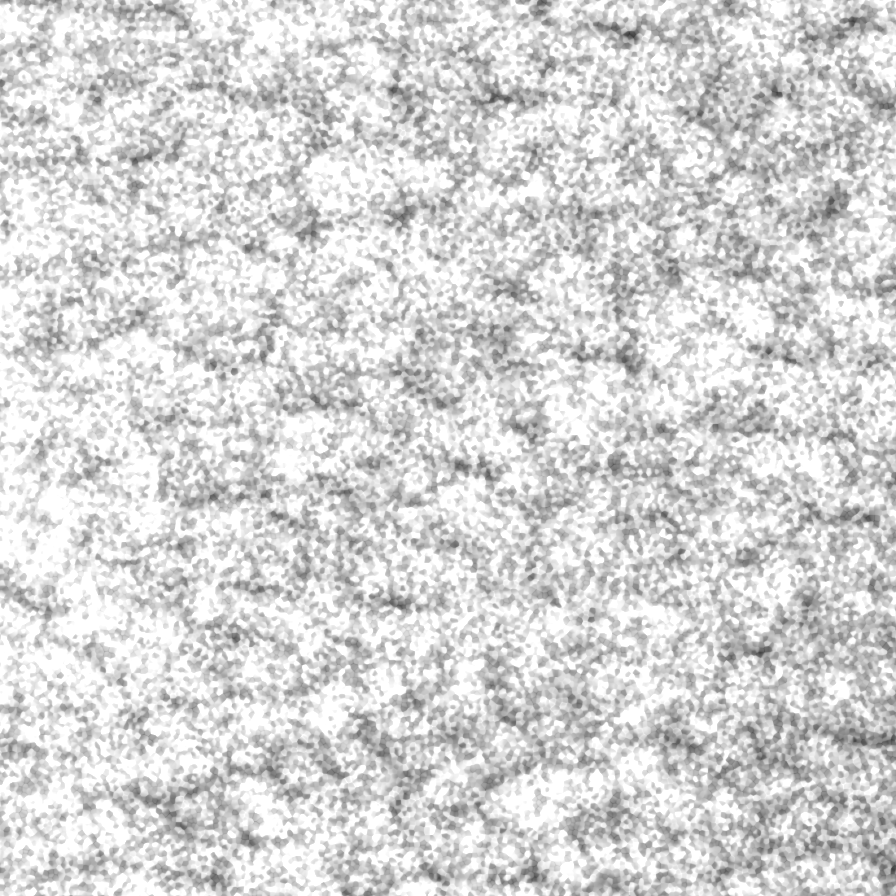
A WebGL 2 fragment shader for this texture:

```glsl
#version 300 es
precision highp float;

// Draws a pale, grainy pile of small rounded tufts with soft dark clefts.
// Tufts are blended cellular domes lit from above, fine grain is cellular
// noise of unit variance, and broad shading comes from layered sines.

uniform vec2 u_resolution;
out vec4 fragColor;

const vec2 TUFT_COUNT = vec2(20.0, 24.0);
const vec2 CLUMP_COUNT = vec2(34.0, 50.0);
const vec2 GRAIN_COUNT = vec2(205.0);
const float BASE_TONE = 0.94;

// Three random values from 0 to 1 for a grid cell.
vec3 hash3(vec2 cell) {
    vec3 q = fract(cell.xyx * vec3(0.1031, 0.1030, 0.0973));
    q += dot(q, q.yxz + 33.33);
    return fract((q.xxy + q.yzz) * q.zyx);
}

// Random site values blended by distance; zero mean, unit variance.
float cellGrain(vec2 p, float sharpness) {
    vec2 base = floor(p);
    float total = 0.0;
    float power = 0.0;
    for (int y = -1; y <= 1; y++) {
        for (int x = -1; x <= 1; x++) {
            vec2 cell = base + vec2(x, y);
            vec3 rnd = hash3(cell);
            vec2 d = p - cell - rnd.xy;
            float w = exp(-sharpness * dot(d, d));
            total += w * (rnd.z - 0.5);
            power += w * w;
        }
    }
    return total * sqrt(12.0 / max(power, 1e-8));
}

// Domes around jittered sites: dark rims, light upper sides, varied tints.
float tufts(vec2 p, float rim, float slope, float tint) {
    vec2 base = floor(p);
    float total = 0.0;
    float weight = 0.0;
    for (int y = -1; y <= 1; y++) {
        for (int x = -1; x <= 1; x++) {
            vec2 cell = base + vec2(x, y);
            vec3 rnd = hash3(cell + 71.0);
            vec2 d = p - cell - mix(vec2(0.1), vec2(0.9), rnd.xy);
            float r2 = dot(d, d);
            float w = exp(-9.0 * r2);
            total += w * (slope * d.y - rim * r2 + tint * (rnd.z - 0.5));
            weight += w;
        }
    }
    return total / max(weight, 1e-8);
}

// Gentle bending that breaks up the rows.
vec2 bend(vec2 p, float amount) {
    vec2 wave = sin(p.yx * vec2(17.0, 13.0) + vec2(0.6, 2.1))
              + 0.5 * sin(p.yx * vec2(41.0, 37.0) + p * 19.0);
    return p + amount * wave;
}

// Broad uneven light: layered sines, a bright patch and a dim corner.
float broadLight(vec2 p) {
    float waves = sin(p.x * 7.0 + p.y * 5.0 + 1.0)
                + sin(p.y * 15.0 - p.x * 9.0)
                + sin(p.x * 21.0 + p.y * 12.0 + 2.0);
    float patchGlow = exp(-30.0 * dot(p - vec2(0.1, 0.42), p - vec2(0.1, 0.42)));
    float corner = exp(-18.0 * dot(p - vec2(1.0, 0.02), p - vec2(1.0, 0.02)));
    return 0.012 * waves + 0.08 * patchGlow - 0.11 * corner - 0.04 * (p.x - 0.5);
}

void main() {
    vec2 uv = gl_FragCoord.xy / u_resolution.y;
    vec2 pile = bend(uv, 0.007);
    pile.y += 0.12 * pile.x;

    float tone = BASE_TONE + broadLight(uv);
    tone += tufts(pile * TUFT_COUNT, 0.38, 0.13, 0.17);
    tone += 0.04 * cellGrain(pile * CLUMP_COUNT + 9.0, 4.0);
    tone += 0.12 * cellGrain(uv * GRAIN_COUNT + 31.0, 4.0);

    fragColor = vec4(vec3(clamp(tone, 0.0, 1.0)), 1.0);
}
```
